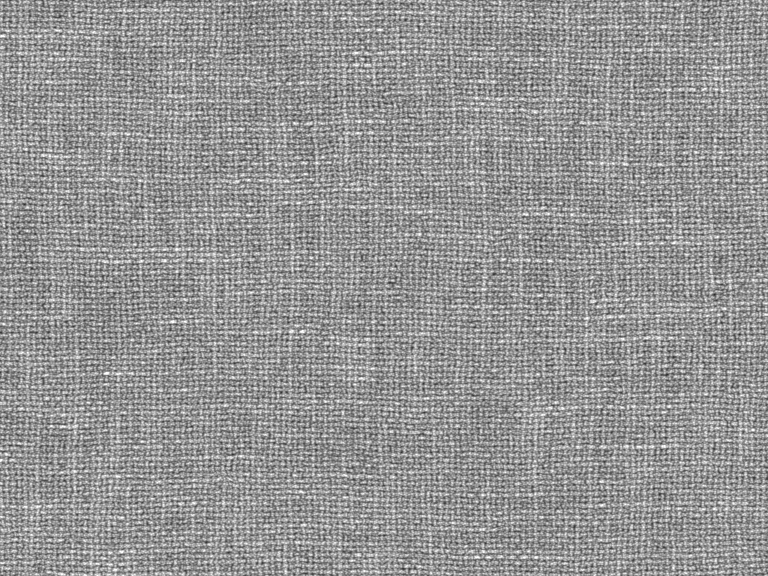
Write a WebGL 1 fragment shader that draws this texture.

```glsl
precision highp float;
// Grey linen cloth in plain weave: straight warp and weft bulge over each other
// in a checkerboard, with slight kinks from layered sines, uneven yarn tones,
// a few thin pale slubs and a fine fibre grain from cellular noise.

uniform vec2 u_resolution;

#define WARP_COUNT 96.0    // vertical threads per canvas height
#define WEFT_COUNT 101.0   // horizontal threads per canvas height
#define DRIFT 0.30         // slow bending, in threads
#define JITTER 0.04        // local crookedness, in threads
#define SHADOW_GREY 0.31
#define RELIEF 0.43        // contrast between gaps and yarn tops
#define YARN_VARIATION 0.11
#define CROSSING_VARIATION 0.12
#define SLUB_GAIN 0.08
#define GRAIN_SCALE 2.6    // fibre cells per thread
#define GRAIN_GAIN 0.50

const float PI = 3.14159;

float hash(vec2 p) {
  vec3 q = fract(vec3(p.xyx) * 0.1031);
  q += dot(q, q.yzx + 33.33);
  return fract((q.x + q.y) * q.z);
}

// Distance to the nearest scattered point
float cellular(vec2 p) {
  vec2 cell = floor(p);
  float nearest = 2.0;
  for (int j = -1; j <= 1; j++) {
    for (int i = -1; i <= 1; i++) {
      vec2 id = cell + vec2(float(i), float(j));
      vec2 point = id + vec2(hash(id), hash(id + 71.7));
      nearest = min(nearest, distance(p, point));
    }
  }
  return nearest;
}

// Smooth random tone along one thread
float yarnTone(float thread, float along) {
  float start = floor(along);
  float blend = smoothstep(0.0, 1.0, along - start);
  return mix(hash(vec2(thread, start)), hash(vec2(thread, start + 1.0)), blend);
}

// Thread coordinates: slow drift plus small kinks, stronger in rare loose patches
vec2 bendThreads(vec2 p) {
  vec2 q = p * vec2(WARP_COUNT, WEFT_COUNT);
  vec2 slow = sin(p.yx * vec2(9.0, 8.0) + 1.5 * sin(p * vec2(7.0, 6.0)))
            + 0.3 * sin(p.yx * 31.0 + 2.0 * sin(p * 13.0 + 1.3));
  vec2 kink = sin(q.yx * 1.31 + 2.0 * sin(q * 0.37))
            + sin(q.yx * 0.73 - 2.0 * sin(q * 0.53 + 2.0));
  float patches = sin(p.x * 15.0 + 2.0 * sin(p.y * 8.0))
                * sin(p.y * 19.0 + 2.0 * sin(p.x * 11.0));
  float looseness = 1.0 + 2.0 * smoothstep(0.75, 1.0, patches);
  return q + DRIFT * slow + JITTER * looseness * kink;
}

float clothGrey(vec2 p) {
  vec2 q = bendThreads(p);
  vec2 thread = floor(q);

  // Rounded yarns that take turns on top
  vec2 wave = sin(PI * q);
  float over = wave.x * wave.y;
  float weft = abs(wave.y) * (0.66 + 0.34 * over);
  float warp = abs(wave.x) * (0.60 - 0.36 * over);
  float height = max(weft, warp);
  float weftShare = smoothstep(-0.15, 0.15, weft - warp);

  // Tone changes along each yarn, with occasional pale slubs
  float weftTone = yarnTone(thread.y, q.x * 0.10);
  float warpTone = yarnTone(thread.x + 311.0, q.y * 0.08);
  float tone = mix(warpTone, weftTone, weftShare) - 0.5;
  float slub = mix(0.6 * smoothstep(0.85, 1.0, warpTone),
                   smoothstep(0.82, 1.0, weftTone), weftShare);
  float crossing = hash(thread + 17.0) - 0.5;

  // Fibre grain, slightly stretched along the weft
  float grain = 0.45 - cellular(q * GRAIN_SCALE * vec2(0.85, 1.1));

  return SHADOW_GREY + RELIEF * height + 0.03 * weftShare
       + YARN_VARIATION * tone + CROSSING_VARIATION * crossing * height
       + SLUB_GAIN * slub * height
       + GRAIN_GAIN * grain * (0.5 + 0.6 * height);
}

void main() {
  // Four samples per pixel smooth the yarn edges
  float grey = 0.0;
  for (int j = 0; j < 2; j++) {
    for (int i = 0; i < 2; i++) {
      vec2 offset = 0.5 * vec2(float(i), float(j)) - 0.25;
      grey += 0.25 * clothGrey((gl_FragCoord.xy + offset) / u_resolution.y);
    }
  }
  // Restore the crisp contrast that averaging takes away
  grey = 0.59 + 1.1 * (grey - 0.59);
  gl_FragColor = vec4(vec3(clamp(grey, 0.0, 1.0)), 1.0);
}
```
